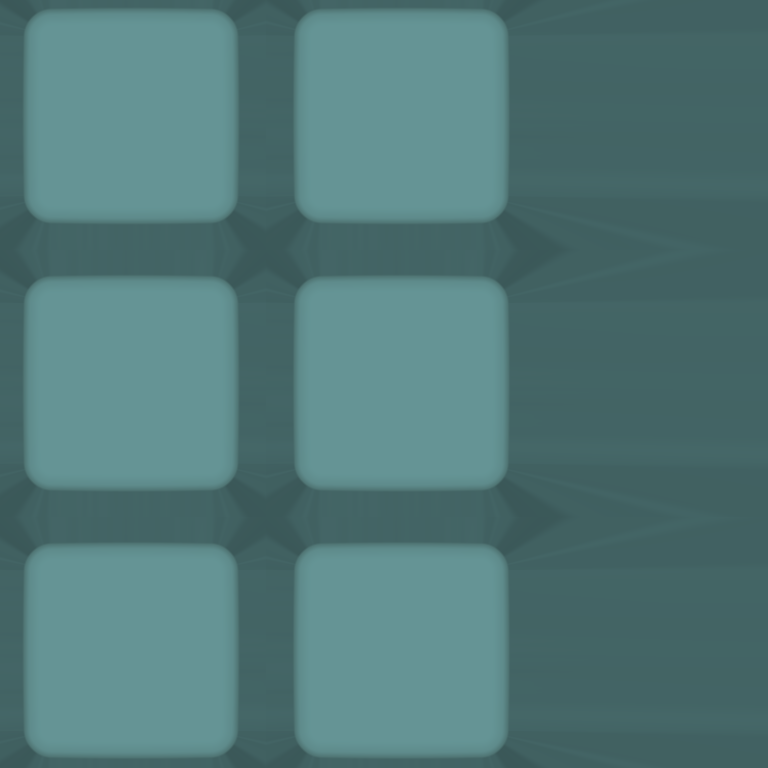
Write a WebGL 1 fragment shader that draws this pattern.

```glsl
precision highp float;
// Soft rounded teal tiles, two columns by three rows, with an empty strip at right.
// Around each tile, faint rays follow the direction to the nearest point of its
// inner core: straight stripes beside the sides, dark fans off the corners.

uniform vec2 u_resolution;

float hash(vec2 p) {
  vec3 h = fract(p.xyx * vec3(0.1031, 0.1030, 0.0973));
  h += dot(h, h.yzx + 33.33);
  return fract((h.x + h.y) * h.z);
}

float valueNoise(vec2 p) {
  vec2 i = floor(p), f = fract(p);
  f = f * f * (3.0 - 2.0 * f);
  return mix(mix(hash(i), hash(i + vec2(1.0, 0.0)), f.x),
             mix(hash(i + vec2(0.0, 1.0)), hash(i + 1.0), f.x), f.y);
}

// Soft line of the given half width around zero
float ridge(float x, float halfWidth) {
  return 1.0 - smoothstep(0.0, halfWidth, abs(x));
}

void main() {
  vec2 uv = gl_FragCoord.xy / u_resolution;

  // Nearest tile; the last column reaches across the empty strip
  vec2 pitch = vec2(0.352, 0.348), first = vec2(0.1706, 0.153);
  vec2 cell = floor((uv - first) / pitch + 0.5);
  cell.x = min(cell.x, 1.0);
  vec2 q = uv - first - cell * pitch;
  vec2 a = abs(q);

  // Rounded box with slightly bowed sides
  float core = 0.104;
  vec2 outside = max(a - core, 0.0);
  float d = length(outside) + min(max(a.x, a.y) - core, 0.0) - 0.0366;
  float bow = min(a.x, a.y);
  d += 0.11 * bow * bow;

  // Ray coordinates: core point and direction, with a slight spread to the sides
  vec2 root = clamp(q, -core, core);
  vec2 dir = (q - root) / (length(q - root) + 0.00001);
  float angle = atan(outside.y, outside.x + 0.00001);
  float reach = max(a.x - 0.14, 0.0);
  root.y /= 1.0 + 0.3 * reach;

  // Fine stripes fade with distance, broad ones persist
  float fine = valueNoise(root * 150.0 + dir * 9.0 + 40.0) - 0.5;
  float broad = valueNoise(root * 32.0 + dir * 3.0 + 70.0) - 0.5;
  float tone = 1.0 + 0.022 * fine * exp(-9.0 * max(d, 0.0)) + 0.018 * broad;

  // Corner fans: a dark wedge on the diagonal and pale rays beside it
  float corner = smoothstep(0.0, 0.03, angle) * (1.0 - smoothstep(1.45, 1.57, angle));
  float wedge = smoothstep(0.48, 0.62, angle) * (1.0 - smoothstep(0.92, 1.1, angle));
  float tilt = 0.24 + 0.025 * (hash(vec2(cell.y + 5.0, 3.0)) - 0.5);
  float pale = ridge(angle - tilt, 0.05) + 0.7 * ridge(angle - 1.27, 0.08);
  tone += -0.035 * corner - 0.08 * wedge + 0.04 * pale;

  // Pale band low on each side
  float beside = step(core, a.x) * step(a.y, core);
  tone += 0.025 * beside * ridge(root.y + 0.082, 0.02);
  vec3 ground = vec3(0.263, 0.393, 0.395) * tone;

  // Tile face darkens towards its rim
  vec3 face = mix(vec3(0.30, 0.44, 0.435), vec3(0.395, 0.582, 0.585),
                  smoothstep(-0.002, 0.009, -d) * 0.72
                  + smoothstep(0.004, 0.024, -d) * 0.28);
  float edge = max(0.0018, 1.0 / u_resolution.y);
  gl_FragColor = vec4(mix(ground, face, smoothstep(edge, -edge, d)), 1.0);
}
```
